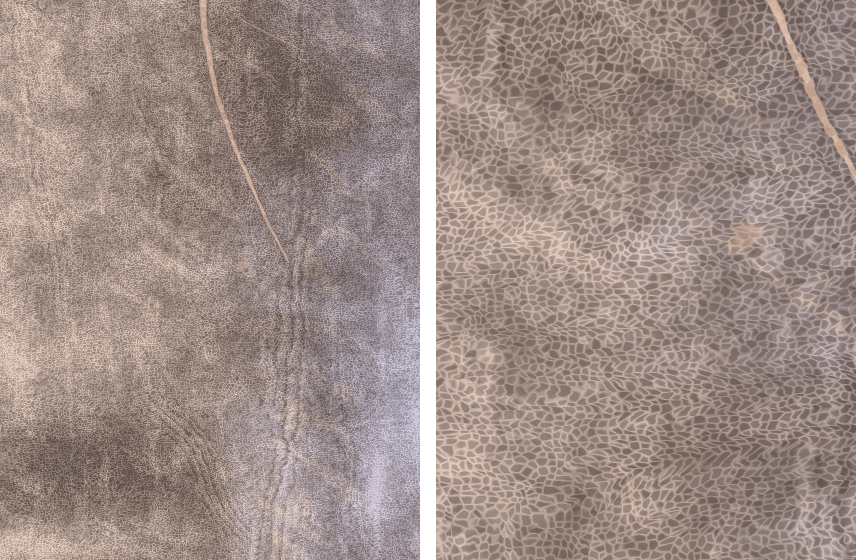
Left, the full canvas; right, a detail of the centre.
Give the GLSL for this texture, as a Shadertoy shader.

```glsl
// Worn brown leather: pebbled grain, vertical creases, pale scratches and a cool sheen.

vec2 hash2(vec2 p) {
    vec3 q = fract(p.xyx * vec3(0.1031, 0.1030, 0.0973));
    q += dot(q, q.yzx + 33.33);
    return fract((q.xx + q.yz) * q.zy);
}

// Layered, rotated and warped sines, roughly -0.7 to 0.7
float clouds(vec2 p) {
    float sum = 0.0, amp = 0.5;
    for (int i = 0; i < 6; i++) {
        p = mat2(0.8, 0.6, -0.6, 0.8) * p + 1.7;
        p += 0.6 * sin(p.yx * 1.3 + float(i));
        sum += amp * sin(p.x) * sin(p.y);
        p *= 1.9;
        amp *= 0.62;
    }
    return sum;
}

// Cellular grain: x is the gap to the cell border, y a random value per cell
vec2 pebbles(vec2 p) {
    vec2 cell = floor(p);
    float near = 9.0, second = 9.0, id = 0.0;
    for (int y = -1; y <= 1; y++)
    for (int x = -1; x <= 1; x++) {
        vec2 c = cell + vec2(x, y);
        vec2 h = hash2(c + 80.0);
        float d = length(c + 0.1 + 0.8 * h - p);
        if (d < near) { second = near; near = d; id = h.x; }
        else second = min(second, d);
    }
    return vec2(second - near, id);
}

float segment(vec2 p, vec2 a, vec2 b) {
    vec2 ab = b - a;
    return length(p - a - ab * clamp(dot(p - a, ab) / dot(ab, ab), 0.0, 1.0));
}

float glow(vec2 p, vec2 centre, vec2 size) {
    vec2 q = (p - centre) / size;
    return exp(-dot(q, q));
}

// Bundle of parallel ridges running from a to b
float folds(vec2 p, vec2 a, vec2 b, float width, float spacing) {
    vec2 ab = b - a;
    float t = dot(p - a, ab) / dot(ab, ab);
    float d = dot(p - a, vec2(ab.y, -ab.x)) / length(ab) + 0.008 * sin(t * 9.0 + a.x * 40.0);
    float fade = exp(-d * d / (width * width)) * smoothstep(-0.1, 0.2, t) * (1.0 - smoothstep(0.8, 1.1, t));
    float phase = d * 6.283 / spacing + 4.5 * clouds(vec2(d * 30.0, t * length(ab) * 16.0) + a * 9.0);
    return fade * (sin(phase) + 0.45 * sin(2.0 * phase + 0.8));
}

void mainImage(out vec4 fragColor, in vec2 fragCoord) {
    vec2 p = fragCoord / iResolution.y;
    p.x += 0.5 * (0.75 - iResolution.x / iResolution.y);
    float pixel = 1.0 / iResolution.y;
    float blotch = clouds(p * 9.0);
    float mottle = clouds(p * 38.0 + 5.0);
    vec2 warped = p + 0.012 * vec2(blotch, clouds(p * 11.0 + 3.0));

    // Broad light and dark regions
    float sheen = glow(warped, vec2(0.78, 0.29), vec2(0.16, 0.21));
    float tone = 0.40 + 0.20 * blotch + 0.17 * mottle;
    tone += 0.32 * glow(p, vec2(0.05, 0.78), vec2(0.22, 0.30));
    tone += 0.34 * glow(warped, vec2(0.08, 0.36), vec2(0.22, 0.09));
    tone += 0.32 * glow(warped, vec2(0.50, 0.10), vec2(0.06, 0.16));
    tone += 0.34 * glow(warped, vec2(0.67, 0.12), vec2(0.03, 0.09));
    tone += 0.34 * glow(warped, vec2(0.05, 0.02), vec2(0.19, 0.04));
    tone -= 0.16 * glow(p, vec2(0.20, 0.16), vec2(0.16, 0.09));
    tone -= 0.15 * glow(p, vec2(0.52, 0.78), vec2(0.20, 0.22));
    tone -= 0.19 * glow(p, vec2(0.61, 0.40), vec2(0.09, 0.16));
    tone += 0.55 * sheen;

    // Rubbed streaks
    vec2 slant = mat2(0.8, 0.6, -0.6, 0.8) * warped;
    float rub = smoothstep(0.15, 0.6, clouds(slant * vec2(14.0, 60.0)));
    tone += 0.15 * rub + 0.15 * smoothstep(0.2, 0.6, clouds(warped * vec2(65.0, 16.0)));

    // Creases
    float relief = folds(warped, vec2(0.49, -0.08), vec2(0.535, 0.58), 0.035, 0.019);
    relief += 0.6 * folds(warped, vec2(0.525, 0.45), vec2(0.54, 1.08), 0.022, 0.018);
    relief += 0.9 * folds(warped, vec2(0.27, 0.30), vec2(0.46, 0.02), 0.035, 0.016);
    relief += 0.6 * folds(warped, vec2(0.02, 1.05), vec2(0.11, 0.38), 0.030, 0.017);
    relief += 0.7 * folds(warped, vec2(0.24, 0.84), vec2(0.30, 0.60), 0.013, 0.018);
    relief += 0.5 * folds(warped, vec2(0.15, 0.75), vec2(0.23, 0.54), 0.012, 0.020);
    relief += 0.5 * folds(warped, vec2(0.58, 0.34), vec2(0.67, -0.05), 0.040, 0.022);
    relief += 0.5 * folds(warped, vec2(0.03, 1.00), vec2(0.25, 0.88), 0.010, 0.022);
    relief += 0.6 * folds(warped, vec2(0.53, 0.53), vec2(0.70, 0.72), 0.009, 0.020);
    tone += 0.17 * relief;

    // Pebbled grain with pale borders
    vec2 grain = pebbles(warped * vec2(175.0, 230.0) + 2.0 * blotch);
    float net = 0.58 - smoothstep(0.0, 0.45, grain.x);
    tone += (0.40 + 0.15 * mottle) * net + 0.24 * (grain.y - 0.5);

    // Warm hide shifting to cool grey on the right
    float cool = smoothstep(0.34, 0.70, p.x + 0.14 * blotch - 0.12 * rub + 0.2 * sheen);
    tone = clamp(tone, 0.0, 1.1);
    vec3 warmHide = mix(vec3(0.38, 0.32, 0.295), vec3(0.84, 0.75, 0.70), tone);
    vec3 coolHide = mix(vec3(0.41, 0.355, 0.35), vec3(0.79, 0.75, 0.80), tone);
    coolHide += sheen * vec3(-0.02, 0.0, 0.03);
    vec3 col = mix(warmHide, coolHide, cool);

    // Small scattered nicks
    float nicks = 0.0;
    for (int i = 0; i < 30; i++) {
        vec2 h = hash2(vec2(i, 7)), k = hash2(vec2(i, 31));
        vec2 reach = (0.003 + 0.018 * k.y * k.y) * vec2(cos(k.x * 6.28), sin(k.x * 6.28));
        vec2 at = h * vec2(0.75, 1.0);
        float d = segment(warped, at - reach, at + reach);
        nicks = max(nicks, (0.25 + 0.35 * k.y) * (1.0 - smoothstep(0.0, 0.001 + pixel, d)));
    }
    nicks = max(nicks, 0.5 * (1.0 - smoothstep(0.0, 0.0005 + pixel, segment(p, vec2(0.43, 0.965), vec2(0.545, 0.907)))));
    float scuff = glow(slant, mat2(0.8, 0.6, -0.6, 0.8) * vec2(0.439, 0.529), vec2(0.009, 0.014));
    nicks = max(nicks, 0.55 * smoothstep(0.35, 0.7, scuff + 0.6 * mottle * scuff + 0.3 * net * scuff));

    // Long curved scratch with a short spur
    float t = (1.0 - p.y) / 0.47;
    float path = 0.362 + 0.155 * pow(max(t, 0.0), 1.7) + 0.003 * mottle;
    float halfWidth = mix(0.0056, 0.0018, clamp(t, 0.0, 1.0));
    float scratch = abs(p.x - path) / sqrt(1.0 + 0.25 * t * t) - halfWidth;
    scratch = max(scratch, t - 1.0);
    scratch = min(scratch, segment(warped, vec2(0.394, 0.782), vec2(0.416, 0.778)) - 0.001);
    scratch += 0.0016 * (grain.y - 0.5);
    float cut = 1.0 - smoothstep(-pixel, 1.2 * pixel, scratch);
    vec3 rawHide = vec3(0.83, 0.70, 0.62) + 0.12 * (grain.y - 0.5) + 0.06 * mottle;
    col *= 1.0 - 0.12 * (1.0 - smoothstep(0.0, 0.005, scratch));
    col = mix(col, rawHide, max(0.92 * cut, nicks));

    fragColor = vec4(clamp(col, 0.0, 1.0), 1.0);
}
```
